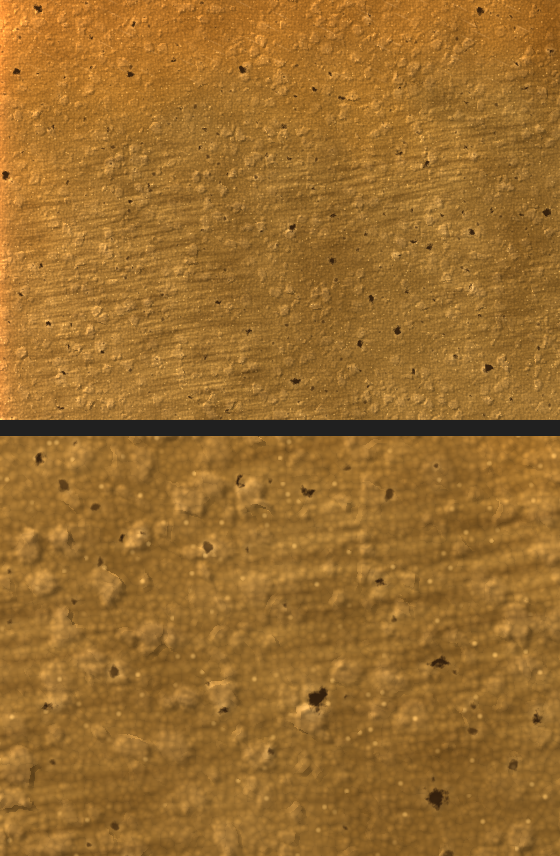
Top, the full canvas; bottom, a detail of the centre.
Give the GLSL for this texture, as a WebGL 2 fragment shader.

```glsl
#version 300 es
precision highp float;

uniform vec2 u_resolution;
out vec4 fragColor;

#define RELIEF 0.20
#define GRAIN 0.20
#define STREAKS 0.30
#define MOTTLE 0.075
#define PIT_SCALE 15.0
#define PIT_SHARE 0.30
#define OCHRE vec3(0.645, 0.440, 0.165)
#define TAN vec3(0.615, 0.455, 0.215)
#define GLOW vec3(0.28, 0.14, 0.07)
#define CRUMB vec3(0.075, 0.065, 0.055)
#define PIT_COLOR vec3(0.17, 0.10, 0.04)

vec2 hash2(vec2 p) {
    vec3 q = fract(p.xyx * vec3(0.1031, 0.1030, 0.0973));
    q += dot(q, q.yzx + 33.33);
    return fract((q.xx + q.yz) * q.zy);
}

// Cellular noise: distance to the nearest point, then two random values of it
vec3 cell(vec2 p) {
    vec2 base = floor(p);
    vec3 nearest = vec3(9.0);
    for (int j = -1; j <= 1; j++) {
        for (int i = -1; i <= 1; i++) {
            vec2 id = base + vec2(i, j);
            float d = length(id + 0.1 + 0.8 * hash2(id) - p);
            if (d < nearest.x) nearest = vec3(d, hash2(id + 71.7));
        }
    }
    return nearest;
}

mat2 rotation(float a) {
    return mat2(cos(a), -sin(a), sin(a), cos(a));
}

// Layered, turning sines, roughly -1 to 1
float waves(vec2 p) {
    float sum = 0.0, amplitude = 0.5;
    for (int i = 0; i < 5; i++) {
        sum += amplitude * sin(p.x + 1.7 * sin(p.y * 0.8 + float(i))) * cos(p.y + sin(p.x * 0.6));
        p = rotation(1.1) * p * 1.8 + 2.3;
        amplitude *= 0.62;
    }
    return sum;
}

float blob(vec2 p, vec2 center, vec2 size) {
    vec2 d = (p - center) / size;
    return exp(-dot(d, d));
}

// Clustered raised crumbs of three sizes
float height(vec2 p) {
    vec2 bent = p + 0.007 * vec2(waves(p * 70.0), waves(p * 70.0 + 19.0));
    vec3 large = cell(bent * 30.0);
    vec3 small = cell(bent * 62.0 + 5.0);
    vec3 fine = cell(p * 125.0);
    float cluster = 0.75 + 0.5 * waves(p * 17.0 + 30.0);
    float h = smoothstep(0.48, 0.2, large.x) * smoothstep(0.35, 0.9, large.y);
    h += 0.75 * smoothstep(0.55, 0.15, small.x) * smoothstep(0.4, 1.0, small.y);
    return cluster * h + 0.3 * smoothstep(0.65, 0.1, fine.x) * fine.y;
}

// Ragged holes: x is the dark core, y the pale crumbled rim
vec2 pits(vec2 p, float scale, float share, float pixel) {
    vec2 q = p * scale + 0.10 * vec2(waves(p * 130.0), waves(p * 130.0 + 40.0));
    vec3 c = cell(q);
    float radius = mix(0.035, 0.13, c.z * c.z * c.z);
    float soft = pixel * scale * 0.8 + 0.025;
    float core = smoothstep(radius + soft, radius - soft, c.x);
    float rim = smoothstep(radius + 0.18, radius + 0.03, c.x) * (1.0 - core);
    return step(c.y, share) * vec2(core, rim);
}

void main() {
    float pixel = 1.0 / u_resolution.y;
    vec2 p = gl_FragCoord.xy * pixel;
    float aspect = u_resolution.x * pixel;
    float right = p.x / aspect;

    // Broad colour: ochre above, tan below and right, glow along the left edge
    float patches = waves(p * 6.0 + 3.0);
    float warm = smoothstep(0.35, 1.0, p.y - 0.25 * right + 0.25 * patches);
    vec3 color = mix(TAN, OCHRE, clamp(0.2 + warm, 0.0, 1.0));
    color += GLOW * (0.8 * exp(-right * 60.0) + 0.30 * exp(-right * 4.5));
    color += vec3(0.06, 0.01, 0.0) * smoothstep(0.7, 1.0, p.y) * (1.0 - 0.5 * right);
    color *= 1.0 + MOTTLE * vec3(0.9, 1.0, 1.4) * (patches + 1.2 * waves(p * 20.0));

    // Soft shaded bands
    float shade = blob(p, vec2(0.585 * aspect, 0.32), vec2(0.09, 0.28));
    shade += 0.8 * blob(p, vec2(0.93 * aspect, 0.42), vec2(0.09, 0.25));
    shade += 0.7 * blob(p, vec2(0.40 * aspect, 0.42), vec2(0.08, 0.20));
    shade += 0.9 * blob(p, vec2(aspect, 0.92), vec2(0.09, 0.22));
    color *= 1.0 - vec3(0.20, 0.24, 0.34) * shade * (0.8 + 0.6 * patches);

    // Brushed streaks, and slanted scratches near the top
    vec2 along = rotation(0.14) * p;
    along.y += 0.004 * sin(along.x * 9.0);
    float streak = cell(along * vec2(8.0, 75.0)).x + 0.6 * cell(along * vec2(14.0, 140.0)).x - 0.68;
    float streakMask = smoothstep(-0.4, 0.5, waves(p * 5.0 + 8.0)) * smoothstep(1.0, 0.6, p.y);
    color *= 1.0 - STREAKS * vec3(0.9, 1.0, 1.2) * streak * (0.25 + streakMask);
    float scratch = smoothstep(0.14, 0.02, cell(rotation(-0.45) * p * vec2(4.0, 45.0)).x);
    color += 0.07 * scratch * smoothstep(0.65, 0.95, p.y);

    // Pale crumbs, lit from the upper left, with fine grain and glints
    float rise = height(p);
    float slope = rise - height(p + vec2(-0.0035, 0.003));
    color += CRUMB * (rise - 0.38);
    color *= 1.0 + RELIEF * clamp(slope * 1.6, -1.3, 1.3);
    vec3 grain = cell(p * 170.0);
    color *= 1.0 + GRAIN * (0.42 - grain.x) * (0.5 + grain.y);
    float glint = smoothstep(0.955, 0.99, grain.z) * smoothstep(0.5, 0.1, grain.x);
    color += vec3(0.18, 0.16, 0.11) * glint;

    // Large and small pits
    vec2 hole = pits(p, PIT_SCALE, PIT_SHARE, pixel);
    vec2 dent = pits(p + 4.0, PIT_SCALE * 2.1, PIT_SHARE * 0.8, pixel);
    color += vec3(0.08, 0.07, 0.05) * max(hole.y, dent.y) * (0.4 + rise);
    color = mix(color, PIT_COLOR, max(0.9 * hole.x, 0.55 * dent.x));

    fragColor = vec4(clamp(color, 0.0, 1.0), 1.0);
}
```
